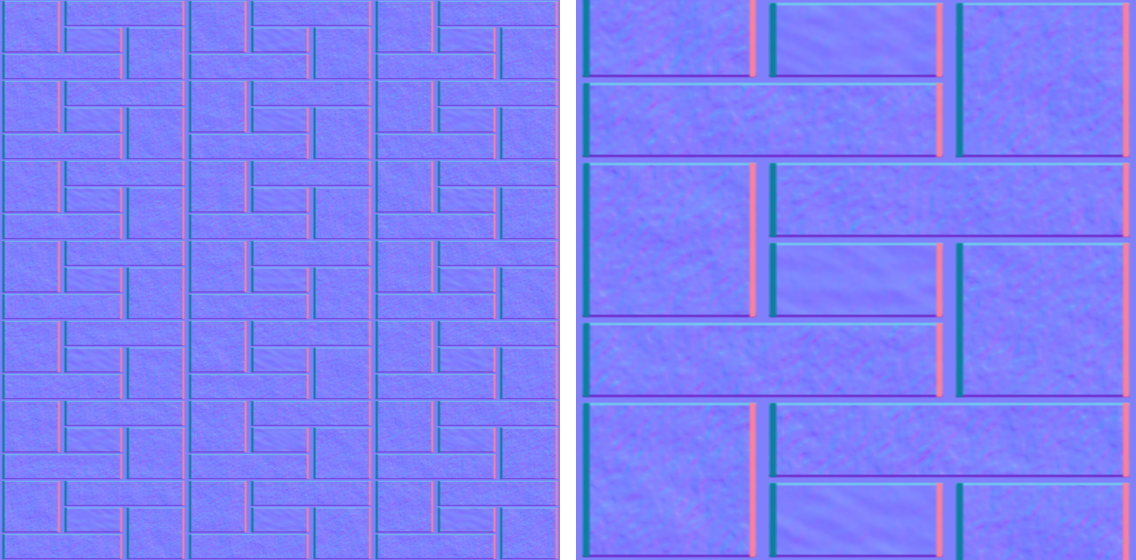
Left: the whole. Right: its middle third, enlarged.
Give the GLSL for this texture map, as a WebGL 2 fragment shader.

```glsl
#version 300 es
precision highp float;
// Tangent-space normal map of raised stone pavers laid in a pinwheel pattern.
// Each repeat is a 3x3 grid split into five slabs with bevelled rims; wrapping
// gradient noise supplies the surface slopes, rough outside and streaked in the centre.

uniform vec2 u_resolution;
out vec4 fragColor;

const vec2 REPEATS = vec2(3.0, 7.0);
const float HALF_GAP = 0.037;   // in thirds of a repeat
const float LEFT_BEVEL = 0.036;
const float RIGHT_BEVEL = 0.032;
const float FLAT_BEVEL = 0.027;
const float SOFTNESS = 0.012;

const vec3 FLAT_NORMAL = vec3(0.50, 0.50, 0.99);
const vec3 LEFT_RIM = vec3(0.04, 0.50, 0.62);
const vec3 RIGHT_RIM = vec3(0.98, 0.50, 0.61);
const vec3 TOP_RIM = vec3(0.44, 0.82, 0.92);
const vec3 BOTTOM_RIM = vec3(0.42, 0.14, 0.78);

// Random unit vector for a lattice point, repeating after period.
vec2 latticeGradient(vec2 cell, vec2 period) {
    uvec2 c = uvec2(mod(cell, period));
    uint h = c.x * 1597334677u ^ c.y * 3812015801u;
    h = (h ^ (h >> 15u)) * 2246822519u;
    h = (h ^ (h >> 13u)) * 3266489917u;
    float angle = float((h >> 8u) & 65535u) * 6.28319 / 65536.0;
    return vec2(cos(angle), sin(angle));
}

// Analytic derivative of wrapping gradient noise.
vec2 noiseSlope(vec2 p, vec2 period) {
    vec2 i = floor(p), f = p - i;
    vec2 u = f * f * f * (f * (f * 6.0 - 15.0) + 10.0);
    vec2 du = 30.0 * f * f * (f * (f - 2.0) + 1.0);
    vec2 ga = latticeGradient(i, period);
    vec2 gb = latticeGradient(i + vec2(1.0, 0.0), period);
    vec2 gc = latticeGradient(i + vec2(0.0, 1.0), period);
    vec2 gd = latticeGradient(i + vec2(1.0, 1.0), period);
    float a = dot(ga, f);
    float b = dot(gb, f - vec2(1.0, 0.0));
    float c = dot(gc, f - vec2(0.0, 1.0));
    float d = dot(gd, f - vec2(1.0, 1.0));
    vec2 blend = ga + u.x * (gb - ga) + u.y * (gc - ga) + u.x * u.y * (ga - gb - gc + gd);
    return blend + du * (u.yx * (a - b - c + d) + vec2(b, c) - a);
}

// Sparse sheared bumps and grit, weak slopes flattened, over broad faint swells.
vec2 stuccoSlope(vec2 uv) {
    vec2 bump = noiseSlope(vec2(144.0 * uv.x, 144.0 * uv.y - 72.0 * uv.x), vec2(72.0));
    vec2 grain = 0.095 * vec2(bump.x - 0.5 * bump.y, bump.y)
               + 0.055 * noiseSlope(uv * 240.0, vec2(240.0));
    vec2 swell = 0.035 * noiseSlope(uv * 50.0, vec2(50.0))
               + 0.025 * noiseSlope(uv * 21.0, vec2(21.0));
    return grain * (0.15 + 4.2 * length(grain)) + swell;
}

// Ripples: one set falling to the right, one nearly level; integer shears wrap.
vec2 streakSlope(vec2 uv) {
    vec2 falling = noiseSlope(vec2(24.0 * (uv.x - uv.y), 48.0 * uv.x + 96.0 * uv.y), vec2(24.0));
    vec2 level = noiseSlope(vec2(40.0 * uv.x, 80.0 * uv.y), vec2(40.0, 80.0));
    return 0.05 * falling.y * vec2(0.45, 0.89) + 0.05 * level * vec2(0.5, 1.0);
}

// Slab corners (left, top, right, bottom) at grid point g, rows counted downward.
vec4 pinwheelSlab(vec2 g) {
    if (g.x < 1.0 && g.y < 2.0) return vec4(0.0, 0.0, 1.0, 2.0);
    if (g.y < 1.0) return vec4(1.0, 0.0, 3.0, 1.0);
    if (g.x >= 2.0) return vec4(2.0, 1.0, 3.0, 3.0);
    if (g.y >= 2.0) return vec4(0.0, 2.0, 2.0, 3.0);
    return vec4(1.0, 1.0, 2.0, 2.0);
}

// Share of a window of the given width at x lying between lo and hi.
float coverage(float x, float lo, float hi, float width) {
    float overlap = min(hi, x + 0.5 * width) - max(lo, x - 0.5 * width);
    return clamp(overlap / width, 0.0, 1.0);
}

void main() {
    vec2 uv = gl_FragCoord.xy / u_resolution;
    vec2 g = 3.0 * fract(vec2(uv.x, 1.0 - uv.y) * REPEATS);
    vec2 blur = 3.0 * REPEATS / u_resolution + SOFTNESS;

    // Slab outline
    vec4 slab = pinwheelSlab(g);
    vec2 lo = slab.xy + HALF_GAP;
    vec2 hi = slab.zw - HALF_GAP;
    float insideX = coverage(g.x, lo.x, hi.x, blur.x);
    float insideY = coverage(g.y, lo.y, hi.y, blur.y);

    // Surface grain, calmer on the small centre slab
    vec2 size = slab.zw - slab.xy;
    bool isCentre = size.x * size.y < 1.5;
    vec2 grain = stuccoSlope(uv);
    vec2 slope = isCentre ? streakSlope(uv) + 0.3 * grain : grain;
    vec3 normal = normalize(vec3(-slope, 1.0));
    vec3 color = mix(FLAT_NORMAL, 0.5 + 0.5 * normal, insideX * insideY);

    // Bevelled rims
    float top = coverage(g.y, lo.y, lo.y + FLAT_BEVEL, blur.y);
    float bottom = coverage(g.y, hi.y - FLAT_BEVEL, hi.y, blur.y);
    float left = coverage(g.x, lo.x, lo.x + LEFT_BEVEL, blur.x);
    float right = coverage(g.x, hi.x - RIGHT_BEVEL, hi.x, blur.x);
    color = mix(color, TOP_RIM, top * insideX);
    color = mix(color, BOTTOM_RIM, bottom * insideX);
    color = mix(color, LEFT_RIM, left * insideY);
    color = mix(color, RIGHT_RIM, right * insideY);

    fragColor = vec4(color, 1.0);
}
```
